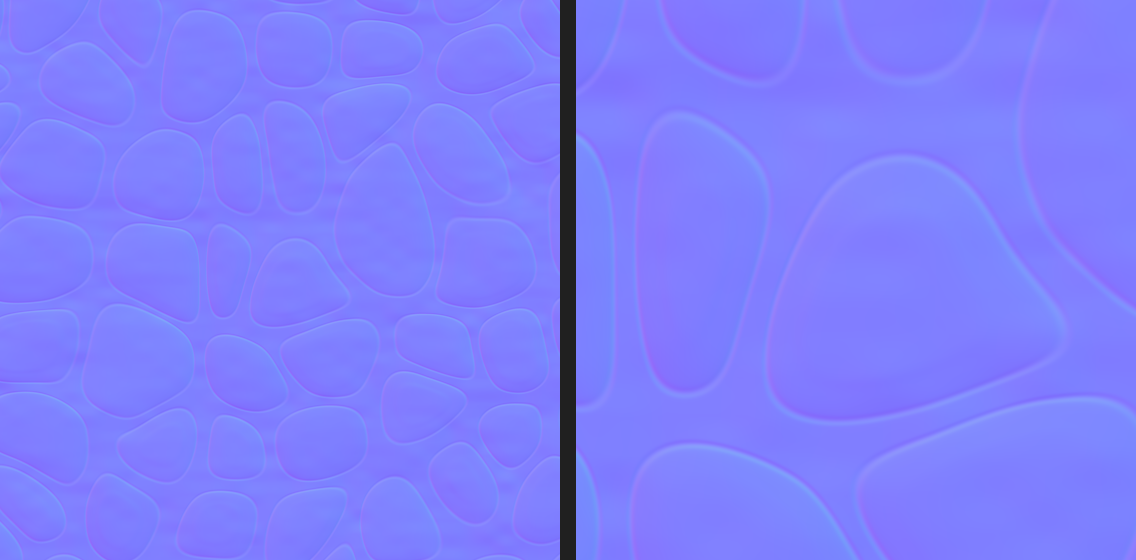
Left: the whole. Right: its middle third, enlarged.
A WebGL 2 fragment shader for this texture map:

```glsl
#version 300 es
precision highp float;

uniform vec2 u_resolution;
out vec4 fragColor;

float hash(vec2 p) {
  return fract(sin(dot(p, vec2(127.1, 311.7))) * 43758.545);
}

vec2 hash2(vec2 p) {
  return vec2(hash(p), hash(p + 37.3));
}

float noise(vec2 p) {
  vec2 i = floor(p), f = fract(p);
  f = f * f * (3.0 - 2.0 * f);
  return mix(mix(hash(i), hash(i + vec2(1, 0)), f.x),
             mix(hash(i + vec2(0, 1)), hash(i + 1.0), f.x), f.y);
}

vec2 seedPoint(vec2 cell) {
  return cell + 0.5 + 0.82 * (hash2(cell) - 0.5);
}

// Bend the plane so the stones become oblong and kidney shaped
vec2 bend(vec2 p) {
  vec2 broad = vec2(noise(p * 4.0 + 3.0), noise(p * 4.0 + 19.0)) - 0.5;
  vec2 fine = vec2(noise(p * 13.0 + 7.0), noise(p * 13.0 + 41.0)) - 0.5;
  return p + 0.085 * broad + 0.012 * fine;
}

// Depth inside the nearest stone (negative in the joints) and its random id
vec2 stone(vec2 p) {
  const float cells = 6.3;
  vec2 q = bend(p) * cells;
  vec2 base = floor(q), nearest = base, center = q;
  float best = 1e3;
  for (int y = -2; y <= 2; y++) {
    for (int x = -2; x <= 2; x++) {
      vec2 cell = base + vec2(x, y);
      vec2 s = seedPoint(cell);
      float d = dot(s - q, s - q);
      if (d < best) { best = d; nearest = cell; center = s; }
    }
  }
  // Soft minimum over the walls rounds the corners
  float sum = 0.0;
  for (int y = -2; y <= 2; y++) {
    for (int x = -2; x <= 2; x++) {
      vec2 cell = nearest + vec2(x, y);
      if (x == 0 && y == 0) continue;
      vec2 s = seedPoint(cell);
      float wall = dot(0.5 * (center + s) - q, normalize(s - center));
      sum += exp(-9.0 * wall);
    }
  }
  float id = hash(nearest + 71.0);
  return vec2(-log(sum) / 9.0 / cells - 0.003 - 0.008 * id, id);
}

float grain(vec2 p) {
  return noise(p * vec2(11.0, 15.0)) + 0.35 * noise(p * vec2(31.0, 43.0) + 9.0);
}

void main() {
  vec2 p = gl_FragCoord.xy / min(u_resolution.x, u_resolution.y);
  vec2 e = vec2(0.0012, 0.0);
  vec2 s = stone(p);
  float d = s.x, id = s.y;
  vec2 inward = vec2(stone(p + e.xy).x - stone(p - e.xy).x,
                     stone(p + e.yx).x - stone(p - e.yx).x) / (2.0 * e.x);
  inward /= max(length(inward), 1.0);

  // Rounded shoulder, crisp rim with a groove outside, faint inner facet
  float inside = smoothstep(-0.001, 0.002, d);
  float slope = inside * 0.062 * exp(-max(d, 0.0) / 0.017);
  slope += 0.05 * exp(-pow((d - 0.001) / 0.0018, 2.0));
  slope -= 0.06 * exp(-pow((d + 0.002) / 0.0014, 2.0));
  slope += 0.022 * id * exp(-pow((d - 0.013 - 0.008 * id) / 0.004, 2.0));
  vec2 tilt = slope * inward;

  // Uneven surface and a slight lean of each stone
  vec2 rough = vec2(grain(p + e.xy) - grain(p - e.xy),
                    grain(p + e.yx) - grain(p - e.yx)) / (2.0 * e.x);
  tilt += rough * mix(0.0016, 0.0008, inside);
  tilt += inside * 0.016 * (vec2(id, fract(id * 17.0)) - 0.5);

  vec3 color = vec3(0.5 + 0.6 * tilt.x - 0.1 * tilt.y,
                    0.5 - 0.4 * tilt.x - tilt.y,
                    1.0 - 1.5 * dot(tilt, tilt));
  color.rg += 0.025 * exp(-pow(d / 0.002, 2.0));
  fragColor = vec4(color, 1.0);
}
```
